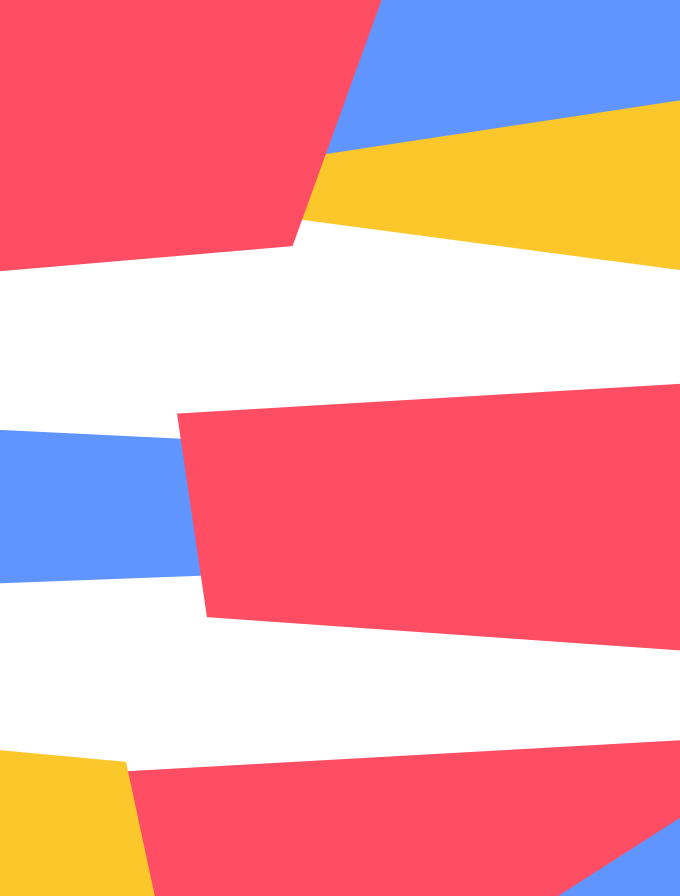
A Shadertoy shader for this background:

```glsl
// Flat paper-cut composition: slanted red, blue and yellow panels on white.
// Every panel is an intersection of half-planes with analytic edge smoothing,
// painted back to front so overlaps hide the unused parts of each panel.

const vec3 WHITE  = vec3(1.0);
const vec3 RED    = vec3(1.0, 0.302, 0.39);
const vec3 BLUE   = vec3(0.376, 0.58, 1.0);
const vec3 YELLOW = vec3(0.99, 0.78, 0.165);

// Coverage of the half-plane to the left of the line a -> b, in canvas units.
float leftOf(vec2 p, vec2 a, vec2 b, vec2 pixel) {
    vec2 dir = b - a;
    vec2 offset = p - a;
    float side = dir.x * offset.y - dir.y * offset.x;
    float sidePerPixel = length(dir.yx * pixel);
    return clamp(side / sidePerPixel + 0.5, 0.0, 1.0);
}

// Coverage of the strip above one line and below another (both left to right).
float strip(vec2 p, vec2 low0, vec2 low1, vec2 high0, vec2 high1, vec2 pixel) {
    return min(leftOf(p, low0, low1, pixel), leftOf(p, high1, high0, pixel));
}

vec3 paint(vec3 base, vec3 ink, float coverage) {
    return mix(base, ink, coverage);
}

// Yellow and blue wedges tucked behind a large red panel.
vec3 topPanels(vec3 color, vec2 p, vec2 pixel) {
    float yellow = leftOf(p, vec2(0.4448, 0.7546), vec2(1.0, 0.6986), pixel);
    float blue = leftOf(p, vec2(0.4793, 0.8281), vec2(1.0, 0.888), pixel);
    vec2 corner = vec2(0.4302, 0.7253);
    float red = min(leftOf(p, vec2(0.0, 0.6973), corner, pixel),
                    leftOf(p, corner, vec2(0.5612, 1.0), pixel));
    color = paint(color, YELLOW, yellow);
    color = paint(color, BLUE, blue);
    return paint(color, RED, red);
}

// Blue strip from the left, running under a widening red panel.
vec3 middlePanels(vec3 color, vec2 p, vec2 pixel) {
    float blue = strip(p, vec2(0.0, 0.349), vec2(0.2948, 0.3574),
                       vec2(0.0, 0.5202), vec2(0.2655, 0.5104), pixel);
    vec2 upper = vec2(0.2603, 0.5384);
    vec2 lower = vec2(0.3043, 0.3112);
    float red = min(strip(p, lower, vec2(1.0, 0.2741),
                          upper, vec2(1.0, 0.5716), pixel),
                    leftOf(p, upper, lower, pixel));
    color = paint(color, BLUE, blue);
    return paint(color, RED, red);
}

// Red floor with a yellow block on the left and a blue corner on the right.
vec3 bottomPanels(vec3 color, vec2 p, vec2 pixel) {
    float red = leftOf(p, vec2(1.0, 0.1738), vec2(0.1879, 0.1393), pixel);
    vec2 corner = vec2(0.1853, 0.1497);
    float yellow = min(leftOf(p, corner, vec2(0.0, 0.1628), pixel),
                       leftOf(p, vec2(0.2276, 0.0), corner, pixel));
    float blue = leftOf(p, vec2(1.0, 0.0872), vec2(0.8207, 0.0), pixel);
    color = paint(color, RED, red);
    color = paint(color, YELLOW, yellow);
    return paint(color, BLUE, blue);
}

void mainImage(out vec4 fragColor, in vec2 fragCoord) {
    vec2 pixel = 1.0 / iResolution.xy;
    vec2 p = fragCoord * pixel;

    vec3 color = topPanels(WHITE, p, pixel);
    color = middlePanels(color, p, pixel);
    color = bottomPanels(color, p, pixel);
    fragColor = vec4(color, 1.0);
}
```
